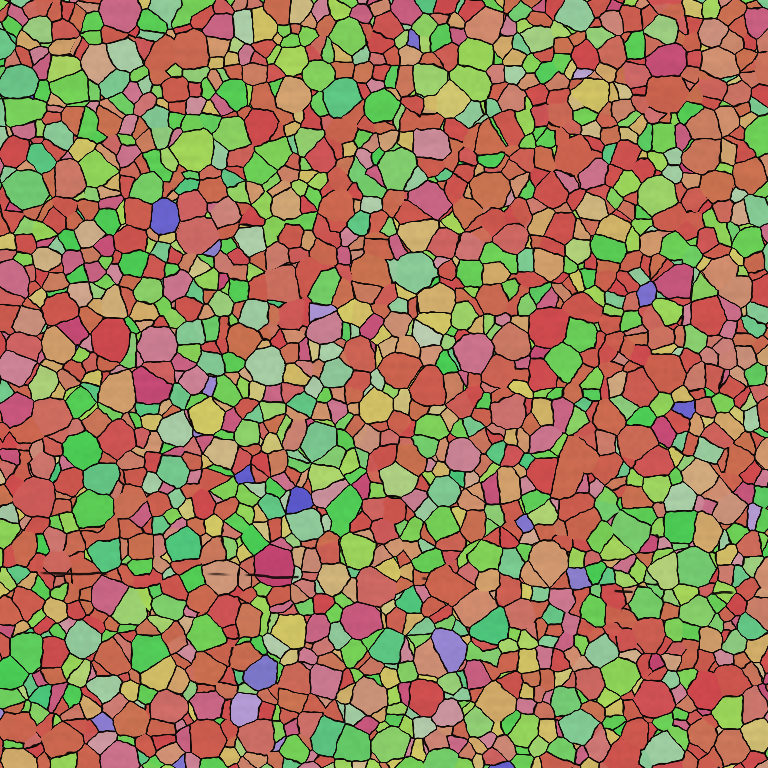
Give the GLSL for this texture, as a Shadertoy shader.

```glsl
// Polycrystal orientation map: coloured grains of mixed size, thin dark boundaries, dashed scratches.

const float GRAINS = 46.0;          // grain sites across the canvas
const float SIZE_SPREAD = 1.5;      // weight of the largest grains
const float LINE_WIDTH = 0.0021;    // boundary width, canvas units
const float WARP = 0.16;            // boundary wobble, in grain units
const float RED_SHARE = 0.47;
const float PATCHINESS = 0.55;      // how strongly red and green grains cluster
const float MERGE_CHANCE = 0.38;    // similar neighbours without a boundary
const float MERGE_RANGE = 0.11;     // colour difference counted as similar
const vec3 LINE_COLOR = vec3(0.06, 0.035, 0.03);

// Two end tones for each colour family
const vec3 RED_A = vec3(0.81, 0.28, 0.30),   RED_B = vec3(0.79, 0.45, 0.31);
const vec3 GREEN_A = vec3(0.28, 0.80, 0.33), GREEN_B = vec3(0.66, 0.84, 0.35);
const vec3 TAN_A = vec3(0.82, 0.54, 0.43),   TAN_B = vec3(0.82, 0.79, 0.39);
const vec3 PINK_A = vec3(0.77, 0.26, 0.44),  PINK_B = vec3(0.81, 0.55, 0.61);
const vec3 SEA_A = vec3(0.28, 0.77, 0.47),   SEA_B = vec3(0.68, 0.81, 0.66);
const vec3 VIOLET_A = vec3(0.35, 0.34, 0.80), VIOLET_B = vec3(0.75, 0.64, 0.84);

// Integer hash: three values in 0..1
vec3 hash3(vec2 cell, int salt) {
    uvec3 v = uvec3(ivec3(ivec2(cell), salt)) * 1664525u + 1013904223u;
    v.x += v.y * v.z; v.y += v.z * v.x; v.z += v.x * v.y;
    v ^= v >> 16u;
    v.x += v.y * v.z; v.y += v.z * v.x; v.z += v.x * v.y;
    return vec3(v >> 8u) / 16777216.0;
}

// Smooth value noise, two channels
vec2 noise2(vec2 p, int salt) {
    vec2 i = floor(p), f = fract(p);
    f = f * f * (3.0 - 2.0 * f);
    vec2 low = mix(hash3(i, salt).xy, hash3(i + vec2(1, 0), salt).xy, f.x);
    vec2 high = mix(hash3(i + vec2(0, 1), salt).xy, hash3(i + vec2(1, 1), salt).xy, f.x);
    return mix(low, high, f.y);
}

// Site position (xy) and weight (z) of a grain
vec3 grainSite(vec2 cell) {
    vec3 h = hash3(cell, 1);
    return vec3(cell + h.xy, SIZE_SPREAD * pow(h.z, 5.0));
}

float power(vec2 p, vec3 site) {
    vec2 d = p - site.xy;
    return dot(d, d) - site.z;
}

vec3 grainColor(vec2 cell) {
    vec3 h = hash3(cell, 2);
    float red = RED_SHARE + PATCHINESS * (noise2(cell / 6.0, 3).x - 0.5);
    float pick = (h.x - red) / (1.0 - red);
    vec3 color = mix(VIOLET_A, VIOLET_B, h.y);
    if (pick < 0.0) color = mix(RED_A, RED_B, h.y);
    else if (pick < 0.41) color = mix(GREEN_A, GREEN_B, h.y);
    else if (pick < 0.64) color = mix(TAN_A, TAN_B, h.y);
    else if (pick < 0.81) color = mix(PINK_A, PINK_B, h.y);
    else if (pick < 0.97) color = mix(SEA_A, SEA_B, h.y);
    return mix(color, vec3(0.80, 0.78, 0.72), 0.45 * pow(h.z, 5.0));
}

// Dashed, slightly sloping horizontal scratches
float scratches(vec2 uv, float pixel) {
    float mask = 0.0;
    for (int i = 0; i < 2; i++) {
        float k = float(i);
        float wobble = 0.004 * (noise2(vec2(uv.x * 70.0, k), 4).x - 0.5);
        float y = 0.256 - 0.018 * uv.x - 0.012 * k + wobble;
        float start = mix(0.05, 0.73, k), end = mix(0.56, 0.96, k);
        float span = smoothstep(start, start + 0.01, uv.x) * smoothstep(end, end - 0.01, uv.x);
        float dash = smoothstep(0.45, 0.55, noise2(vec2(uv.x * 32.0, k), 5).y);
        float stroke = 1.0 - smoothstep(0.001, 0.001 + pixel, abs(uv.y - y));
        mask = max(mask, stroke * span * dash);
    }
    return mask;
}

void mainImage(out vec4 fragColor, in vec2 fragCoord) {
    vec2 uv = fragCoord / iResolution.y;
    float pixel = 1.0 / iResolution.y;
    vec2 p = uv * GRAINS;
    p += WARP * (noise2(p * 1.7, 6) - 0.5) + 0.4 * WARP * (noise2(p * 5.0, 7) - 0.5);
    vec2 base = floor(p);

    // Owning grain of the weighted Voronoi diagram
    vec2 owner = base;
    float best = 1e5;
    for (int k = 0; k < 25; k++) {
        vec2 cell = base + vec2(k % 5 - 2, k / 5 - 2);
        float value = power(p, grainSite(cell));
        if (value < best) { best = value; owner = cell; }
    }
    vec3 site = grainSite(owner), own = grainColor(owner), color = own;

    // Nearest boundary; similar neighbours may merge with a soft colour step
    float edge = 1.0;
    for (int k = 0; k < 25; k++) {
        vec2 cell = base + vec2(k % 5 - 2, k / 5 - 2);
        if (cell == owner) continue;
        vec3 other = grainSite(cell);
        vec2 gap = abs(other.xy - site.xy);
        float d = (power(p, other) - best) / (2.0 * max(gap.x, gap.y) * GRAINS);
        d *= max(gap.x, gap.y) / max(length(gap), 1e-4);
        d /= max(max(gap.x, gap.y) / max(length(gap), 1e-4), 0.7);
        if (d > LINE_WIDTH + 2.0 * pixel) continue;
        vec3 otherColor = grainColor(cell);
        bool merged = distance(own, otherColor) < MERGE_RANGE
                   && hash3(cell + owner, 8).x < MERGE_CHANCE;
        if (merged) color = mix(color, otherColor, 0.5 - 0.5 * smoothstep(0.0, pixel, d));
        else edge = min(edge, d);
    }

    // Faint grain-surface mottling and horizontal scan streaks
    float mottle = noise2(uv * 180.0, 9).x + noise2(uv * vec2(9.0, 130.0), 10).x - 1.0;
    color *= 0.99 + 0.045 * mottle;

    float halfLine = 0.5 * LINE_WIDTH;
    float line = 1.0 - smoothstep(halfLine - 0.4 * pixel, halfLine + 0.4 * pixel, edge);
    color = mix(color, LINE_COLOR, max(line, 0.9 * scratches(uv, pixel)));
    fragColor = vec4(color, 1.0);
}
```
